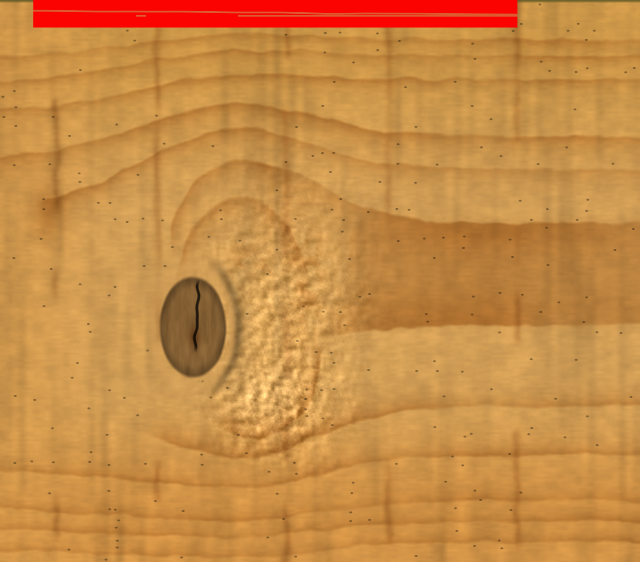
Write a WebGL 2 fragment shader that draws this texture.

```glsl
#version 300 es
precision highp float;
// A sawn pine board: growth rings bending round an oval knot, under a red strip.
uniform vec2 u_resolution;
out vec4 fragColor;

float hash(vec2 p) {
  vec3 q = fract(p.xyx * vec3(0.1031, 0.1030, 0.0973));
  q += dot(q, q.yzx + 33.33);
  return fract((q.x + q.y) * q.z);
}

float noise(vec2 p) {
  vec2 i = floor(p), f = fract(p);
  f = f * f * (3.0 - 2.0 * f);
  return mix(mix(hash(i), hash(i + vec2(1, 0)), f.x),
             mix(hash(i + vec2(0, 1)), hash(i + vec2(1, 1)), f.x), f.y);
}

float fbm(vec2 p) {
  float sum = 0.0, amp = 0.5;
  for (int i = 0; i < 4; i++) {
    sum += amp * noise(p);
    p = p * 2.03 + 7.1;
    amp *= 0.5;
  }
  return sum;
}

// Approximate signed distance to an ellipse.
float ellipse(vec2 p, vec2 r) {
  return (length(p / r) - 1.0) * min(r.x, r.y);
}

float blob(vec2 p, vec2 c, vec2 r) {
  vec2 d = (p - c) / r;
  return exp(-dot(d, d));
}

// Late wood: crisp at d = 0, fading where d is negative.
float latewood(float d, float fade) {
  return smoothstep(0.004, -0.004, d) * exp(min(d, 0.0) / fade);
}

float box(vec2 p, vec2 lo, vec2 hi, float e) {
  vec2 a = smoothstep(lo - e, lo + e, p) * (1.0 - smoothstep(hi - e, hi + e, p));
  return a.x * a.y;
}

// Ring heights at the left edge, above or below the knot, and at the right edge.
const vec3 rings[12] = vec3[12](
  vec3(0.644, 0.715, 0.602), vec3(0.622, 0.770, 0.699), vec3(0.718, 0.815, 0.758),
  vec3(0.800, 0.866, 0.859), vec3(0.852, 0.911, 0.902), vec3(0.896, 0.941, 0.930),
  vec3(0.421, 0.384, 0.421), vec3(0.288, 0.187, 0.277), vec3(0.162, 0.132, 0.191),
  vec3(0.095, 0.073, 0.110), vec3(0.058, 0.043, 0.073), vec3(0.020, 0.009, 0.036));

void main() {
  vec2 uv = gl_FragCoord.xy / u_resolution;
  vec2 p = uv * vec2(1.138, 1.0);
  float px = 1.0 / u_resolution.y;
  float rough = fbm(p * 45.0);
  vec2 w = p + 0.014 * (vec2(fbm(p * 22.0), fbm(p * 22.0 + 40.0)) - 0.47);

  // Board colour: tan, yellower at the top, orange at lower left
  vec3 col = vec3(0.815, 0.615, 0.335);
  col = mix(col, vec3(0.79, 0.58, 0.27), 0.8 * smoothstep(0.62, 0.95, p.y));
  col = mix(col, vec3(0.81, 0.56, 0.26), 0.8 * smoothstep(0.32, 0.1, p.y));
  col = mix(col, vec3(0.82, 0.59, 0.29), 0.7 * smoothstep(0.25, 0.0, p.x));

  // Growth rings
  float dark = 0.0;
  float dx = w.x - 0.43;
  float bend = exp(-pow(dx / (dx < 0.0 ? 0.25 : 0.19), 2.0));
  for (int i = 0; i < 12; i++) {
    vec3 r = rings[i];
    float d = w.y - mix(dx < 0.0 ? r.x : r.z, r.y, bend);
    if (i > 5) d = -d;
    float start = i == 0 ? 0.46 : i == 1 ? 0.08 : i == 6 ? 0.58 : i == 7 ? 0.28 : -1.0;
    float fade = i == 0 || i == 6 ? 0.05 : i > 7 || i > 2 && i < 6 ? 0.011 : 0.018;
    float vary = 0.55 + 0.7 * noise(vec2(p.x * 7.0, float(i) * 9.0));
    dark += latewood(d, fade) * vary * smoothstep(start - 0.03, start + 0.03, p.x);
  }
  // Arches over the knot and the hollow below it
  float arch = latewood(ellipse(w - vec2(0.438, 0.57), vec2(0.134, 0.145)), 0.018);
  dark += 0.9 * arch * smoothstep(0.54, 0.60, p.y) * smoothstep(0.53, 0.45, p.x);
  arch = latewood(ellipse(w - vec2(0.43, 0.466), vec2(0.119, 0.181)), 0.014);
  dark += 0.9 * arch * smoothstep(0.46, 0.56, p.y);
  arch = latewood(ellipse(w - vec2(0.45, 0.362), vec2(0.118, 0.14)), 0.016);
  dark += arch * smoothstep(0.42, 0.34, p.y) * smoothstep(0.37, 0.42, p.x);
  dark += 0.8 * blob(w, vec2(0.085, 0.62), vec2(0.03, 0.05));
  dark += 0.9 * blob(w, vec2(0.445, 0.53), vec2(0.028, 0.035)) * smoothstep(0.3, 0.6, rough);
  dark += 0.8 * blob(w, vec2(0.545, 0.50), vec2(0.025, 0.09)) * smoothstep(0.3, 0.6, rough);
  dark += 0.45 * box(w, vec2(0.62, 0.43), vec2(1.3, 0.60), 0.03);
  col = mix(col, vec3(0.62, 0.37, 0.13), clamp(0.62 * dark, 0.0, 0.75));

  // Torn, pale grain beside the knot
  float torn = blob(p, vec2(0.50, 0.44), vec2(0.13, 0.20)) + blob(p, vec2(0.49, 0.27), vec2(0.10, 0.07));
  float relief = fbm(p * 75.0) - fbm(p * 75.0 + vec2(0.5, -0.5));
  col += torn * (0.45 * relief + 0.025) * vec3(1.0, 0.9, 0.7);
  col += 0.10 * blob(w, vec2(0.47, 0.29), vec2(0.05, 0.04)) * rough;

  // Saw streaks, mottling and pores
  float saw = noise(vec2(p.x * 28.0, p.y * 2.5)) * noise(vec2(p.x * 75.0, p.y * 5.0));
  col *= 1.04 - 0.16 * saw;
  for (int i = 0; i < 5; i++) {
    float x = 0.10 + 0.205 * float(i) - 0.025 * float(i % 2);
    float streak = exp(-pow((w.x - x) / 0.007, 2.0)) * smoothstep(0.35, 0.65, noise(vec2(x * 90.0, p.y * 14.0)));
    col *= 1.0 - streak * vec3(0.12, 0.17, 0.22);
  }
  col *= 0.93 + 0.15 * rough + 0.05 * (noise(p * vec2(60.0, 240.0)) - 0.5);
  vec2 cell = floor(p * 60.0), spot = fract(p * 60.0) - 0.5;
  spot -= 0.5 * (vec2(hash(cell + 3.0), hash(cell + 8.0)) - 0.5);
  col *= 1.0 - 0.35 * step(0.93, hash(cell)) * smoothstep(0.16, 0.05, length(spot * vec2(0.7, 1.0)));

  // Knot with pale rim, shadow and crack
  vec2 k = p - vec2(0.343, 0.418);
  float knot = ellipse(k + 0.2 * (w - p), vec2(0.059, 0.089));
  col = mix(col, vec3(0.84, 0.63, 0.35), 0.5 * exp(-pow((knot - 0.012) / 0.01, 2.0)));
  col *= 1.0 - 0.3 * exp(-pow((knot - 0.022) / 0.007, 2.0)) * smoothstep(0.02, 0.06, k.x);
  vec3 heart = mix(vec3(0.44, 0.31, 0.16), vec3(0.61, 0.45, 0.25), fbm(vec2(k.x * 110.0, k.y * 25.0)));
  heart *= 1.0 - 0.25 * smoothstep(-0.016, 0.0, knot);
  heart = mix(heart, vec3(0.36, 0.20, 0.07), 0.8 * blob(k, vec2(0.003, -0.018), vec2(0.009, 0.018)));
  float crack = abs(k.x - 0.006 - 0.05 * k.y - 0.008 * (noise(vec2(k.y * 55.0, 2.0)) - 0.5));
  heart *= 1.0 - 0.75 * smoothstep(0.004, 0.001, crack) * box(k, vec2(-1.0, -0.04), vec2(1.0, 0.08), 0.008);
  col = mix(col, heart, smoothstep(0.003, -0.003, knot));

  // Mossy top edge and red strip with thin gaps
  col = mix(col, vec3(0.36, 0.34, 0.14), 0.8 * smoothstep(0.994, 0.999, p.y));
  float strip = box(p, vec2(0.059, 0.951), vec2(0.920, 1.1), 0.7 * px);
  float gap = abs(p.y - 0.981 + 0.009 * (p.x - 0.06) + 0.002 * (noise(vec2(p.x * 12.0, 4.0)) - 0.5));
  gap = min(gap, abs(p.y - 0.972) + 0.002 * step(0.55, noise(vec2(p.x * 8.0, 9.0))));
  vec3 red = mix(vec3(0.98, 0.01, 0.0), vec3(0.85, 0.42, 0.22), 0.85 * smoothstep(0.0024, 0.0008, gap));
  col = mix(col, red, strip);
  fragColor = vec4(clamp(col, 0.0, 1.0), 1.0);
}
```
